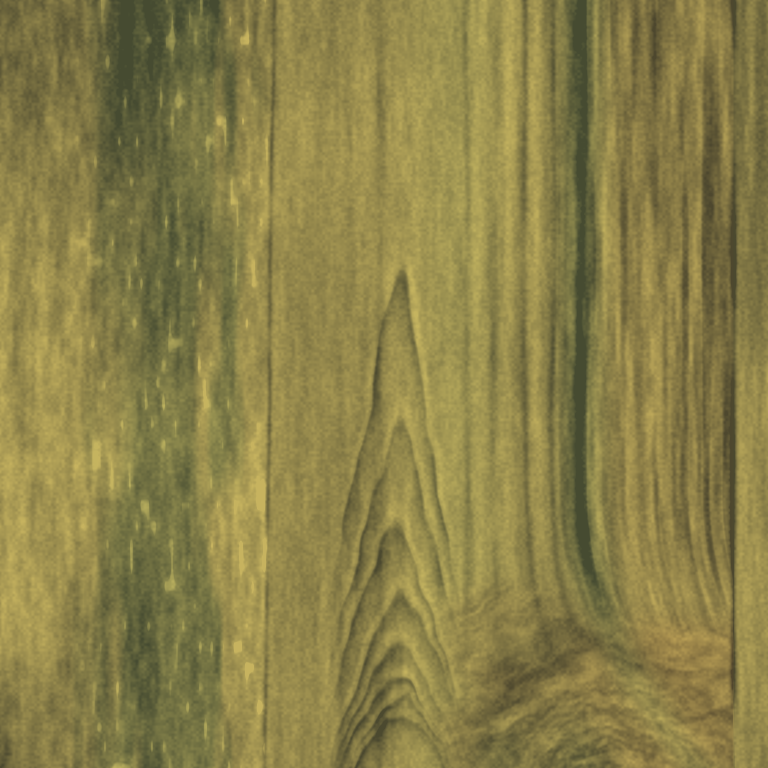
A WebGL 1 fragment shader for this texture:

```glsl
precision highp float;
uniform vec2 u_resolution;

#define SHADOW vec3(0.295, 0.285, 0.185)
#define LIGHT vec3(0.735, 0.665, 0.355)
#define MOSS vec3(-0.022, 0.010, 0.008)
#define RUST vec3(0.025, -0.016, -0.012)
#define LEFT_SEAM 0.350
#define RIGHT_SEAM 0.955
#define ARCH_AXIS 0.525
#define ARCHES 8
#define SWIRL_CENTRE vec2(0.82, -0.15)
#define GRAIN 0.17

float hash(vec2 p) {
  vec3 q = fract(p.xyx * 0.1031);
  q += dot(q, q.yzx + 33.33);
  return fract((q.x + q.y) * q.z);
}

float noise(vec2 p) {
  vec2 i = floor(p), f = fract(p);
  f = f * f * (3.0 - 2.0 * f);
  return mix(mix(hash(i), hash(i + vec2(1, 0)), f.x),
             mix(hash(i + vec2(0, 1)), hash(i + vec2(1, 1)), f.x), f.y);
}

// Noise centred on zero
float wave(vec2 p) { return noise(p) - 0.5; }

float bell(float x, float centre, float width) {
  float d = (x - centre) / width;
  return exp(-d * d);
}

// Long fibres across g, running along a
float fibres(float g, float a) {
  return 0.38 * wave(vec2(g * 36.0, a * 2.0))
       + 0.42 * wave(vec2(g * 90.0 + 7.0, a * 6.0))
       + 0.36 * wave(vec2(g * 180.0, a * 22.0 + 3.0));
}

// Nested rounded growth rings, closer together towards the bottom
float cathedral(vec2 p) {
  float tone = 0.0;
  float dx = p.x - ARCH_AXIS - 0.02 * (p.y - 0.4) + 0.016 * wave(p * vec2(9.0, 11.0));
  dx += 0.006 * wave(p * vec2(40.0, 34.0));
  float body = 1.0 - smoothstep(0.05, 0.10, abs(dx));
  for (int i = 0; i < ARCHES; i++) {
    float k = float(i);
    float shrink = pow(0.68, k);
    float slope = mix(1.4, 5.8, shrink);
    float apex = 0.03 + 0.620 * shrink;
    float tip = mix(0.022, 0.010, shrink);
    float lean = dx + 0.014 * wave(vec2(k * 5.3, 1.0));
    float depth = apex - slope * (sqrt(lean * lean + tip * tip) - tip) - p.y;
    depth = (depth + 0.016 * wave(p * vec2(60.0, 30.0))) / slope;
    float broken = 0.45 + 1.1 * noise(p * vec2(30.0, 16.0) + k);
    tone -= 0.50 * broken * smoothstep(-0.002, 0.003, depth) * exp(-max(depth, 0.0) / 0.008);
    tone += 0.15 * broken * bell(depth, -0.005, 0.004);
  }
  return tone * body - 0.10 * bell(dx, -0.045, 0.03) * (1.0 - smoothstep(0.3, 0.8, p.y));
}

// Dark parallel veins right of the rings
float veins(float g, float y) {
  float tone = -0.24 * bell(g, 0.495, 0.008) * (0.4 + noise(vec2(g * 120.0, y * 14.0)));
  for (int i = 0; i < 4; i++) {
    float k = float(i);
    float x = 0.607 + 0.038 * k + 0.010 * wave(vec2(y * 3.0, k * 9.0));
    float strength = 0.24 + 0.20 * step(1.5, k);
    float broken = 0.3 + 0.8 * noise(vec2(k * 7.0 + g * 90.0, y * 9.0));
    tone -= strength * broken * (bell(g, x, 0.005) + 0.4 * bell(g, x - 0.008, 0.010));
    tone += 0.11 * bell(g, x + 0.016, 0.010);
  }
  return tone;
}

void main() {
  vec2 p = gl_FragCoord.xy / u_resolution;
  float seam = LEFT_SEAM + 0.014 * (p.y - 0.5) + 0.003 * wave(vec2(p.y * 9.0, 2.0));
  float isLeft = 1.0 - smoothstep(-0.002, 0.002, p.x - seam);
  float isEdge = smoothstep(-0.002, 0.002, p.x - RIGHT_SEAM);
  float isMain = (1.0 - isLeft) * (1.0 - isEdge);

  // Grain bends to the right as it nears the knot
  float drop = max(0.36 - p.y, 0.0) / 0.2;
  float g = p.x + 0.006 * wave(p * vec2(6.0, 4.0));
  g -= 0.045 * drop * drop * smoothstep(0.60, 0.78, p.x) * isMain;
  float streak = fibres(g, p.y);
  float fleck = wave(vec2(g * 130.0, p.y * 38.0));
  float cloud = wave(p * vec2(7.0, 5.0)) + 0.5 * wave(p * vec2(17.0, 9.0));

  // Left plank: gold with a ragged weathered band and dim corners
  float rag = g + 0.08 * wave(vec2(g * 60.0, p.y * 7.0)) + 0.04 * wave(p * vec2(20.0, 9.0));
  float band = smoothstep(0.10, 0.21, rag) * (1.0 - smoothstep(0.265, 0.315, rag));
  band *= 0.75 + 0.5 * noise(p * vec2(9.0, 6.0));
  float dim = bell(length(p - vec2(0.0, 1.0)), 0.0, 0.25) + 0.7 * bell(length(p), 0.0, 0.16);
  float left = 0.71 - 0.36 * band - 0.45 * dim + 0.48 * streak + 0.28 * fleck + 0.22 * cloud;
  left += 0.35 * smoothstep(0.30, 0.46, fleck) * smoothstep(0.08, 0.15, p.x);

  // Main plank: smooth, then rings, veins and coarse fibres
  float coarse = smoothstep(0.70, 0.76, g);
  float greenBand = bell(g, 0.757, 0.032);
  float main_ = 0.68 + streak * mix(0.38, 0.95, coarse) + 0.14 * cloud + 0.10 * fleck;
  main_ += 0.12 * bell(g, 0.60, 0.09) - 0.08 * coarse - 0.26 * greenBand;
  main_ -= 0.35 * coarse * smoothstep(0.05, 0.35, wave(vec2(g * 75.0, p.y * 3.0)));
  main_ += cathedral(p) + veins(g, p.y);

  // Swirl under the knot
  vec2 s = p - SWIRL_CENTRE;
  float radius = length(s) + 0.050 * wave(p * 9.0) + 0.012 * wave(p * 34.0);
  float swirl = (1.0 - smoothstep(0.13, 0.27, p.y + 0.10 * wave(p * 14.0)))
              * smoothstep(0.54, 0.66, p.x + 0.05 * wave(p * 20.0)) * isMain;
  float flow = 0.47 + 0.85 * fibres(radius, atan(s.x, s.y)) + 0.40 * cloud;
  flow -= 0.32 * bell(radius, 0.325, 0.018) * bell(p.x, 0.71, 0.08);
  main_ = mix(main_, flow, swirl);

  // Sliver of a third plank
  float edge = 0.68 - 0.26 * smoothstep(0.48, 0.62, p.y) + 0.65 * streak + 0.15 * cloud;

  float tone = left * isLeft + main_ * isMain + edge * isEdge;
  tone -= 0.42 * bell(p.x, seam, 0.0032) * (0.2 + noise(vec2(3.0, p.y * 18.0)));
  tone -= 0.60 * bell(p.x, RIGHT_SEAM, 0.004) * smoothstep(0.06, 0.12, p.y)
        * (0.35 + 0.9 * noise(vec2(8.0, p.y * 12.0)));
  tone += GRAIN * (wave(p * 280.0) + 0.6 * wave(p * 150.0));

  // Mossy and rusty casts
  float moss = band * isLeft + greenBand * isMain + bell(g, 0.60, 0.07) * isMain * 0.5;
  float rust = swirl * (0.5 + cloud) + 0.3 * coarse * isMain * (1.0 - greenBand);
  vec3 color = mix(SHADOW, LIGHT, clamp(tone, 0.0, 1.1));
  color += MOSS * clamp(moss, 0.0, 1.0) + RUST * clamp(rust, 0.0, 1.0);
  gl_FragColor = vec4(color, 1.0);
}
```
